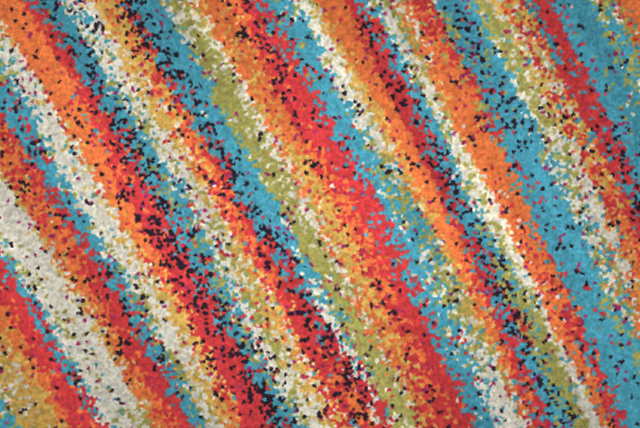
Write a Shadertoy shader that draws this texture.

```glsl
// Woven carpet with speckled diagonal stripes in red, orange, olive, cream and blue.

const float TAU = 6.2831853;
const float GRAINS = 140.0;          // yarn tufts per canvas height
const float CLUMPS = 75.0;           // tuft clumps per canvas height
const float STRIPE_REPEATS = 4.1;    // colour cycles per canvas height
const float SOFTNESS = 0.0017;       // sample spacing in canvas heights
const int YARNS = 6;

// Yarn order across one cycle: cream, yellow, orange, red, blue, olive
const vec3 YARN[YARNS] = vec3[YARNS](
    vec3(0.85, 0.83, 0.76), vec3(0.83, 0.66, 0.34), vec3(0.88, 0.46, 0.26),
    vec3(0.78, 0.24, 0.25), vec3(0.29, 0.60, 0.68), vec3(0.64, 0.62, 0.34));
const float YARN_PHASE[YARNS] = float[YARNS](0.0, 0.14, 0.29, 0.49, 0.73, 0.90);
const float YARN_BIAS[YARNS] = float[YARNS](0.04, -0.12, 0.02, 0.10, 0.09, -0.02);
const vec3 BLACK_YARN = vec3(0.17, 0.13, 0.17);
const vec3 MAGENTA_YARN = vec3(0.60, 0.19, 0.38);

float hash(vec2 p, float seed) {
    vec3 q = fract(vec3(p.xyx) * 0.1031 + seed * 0.0713);
    q += dot(q, q.yzx + 33.33);
    return fract((q.x + q.y) * q.z);
}

float valueNoise(vec2 p, float seed) {
    vec2 cell = floor(p);
    vec2 f = fract(p);
    f = f * f * (3.0 - 2.0 * f);
    float low = mix(hash(cell, seed), hash(cell + vec2(1, 0), seed), f.x);
    float high = mix(hash(cell + vec2(0, 1), seed), hash(cell + vec2(1, 1), seed), f.x);
    return mix(low, high, f.y);
}

// Centre of the nearest jittered tuft, in grain units
vec2 nearestTuft(vec2 p) {
    vec2 base = floor(p);
    vec2 best = base;
    float bestDistance = 9.0;
    for (int j = -1; j <= 1; j++) {
        for (int i = -1; i <= 1; i++) {
            vec2 cell = base + vec2(i, j);
            vec2 centre = cell + vec2(hash(cell, 1.0), hash(cell, 2.0));
            float d = distance(p, centre);
            if (d < bestDistance) {
                bestDistance = d;
                best = centre;
            }
        }
    }
    return best;
}

// x runs across the stripes, y along them; the slant eases off to the right
vec2 stripeSpace(vec2 p) {
    float down = 1.0 - p.y;
    float slant = mix(0.63, 0.50, clamp(p.x / 1.5, 0.0, 1.0));
    return vec2(p.x - slant * down, down);
}

// Strongest yarn wins: cyclic stripe order + long streaks + clumps + grain
vec3 yarnColour(vec2 s, vec2 centre, vec2 grainId) {
    float phase = s.x * STRIPE_REPEATS + 0.9 * valueNoise(s * vec2(3.0, 0.5) + 20.0, 3.0);
    float bestScore = -9.0;
    vec3 colour = YARN[0];
    for (int i = 0; i < YARNS; i++) {
        float seed = 10.0 + 7.0 * float(i);
        float score = 0.42 * cos(TAU * (phase - YARN_PHASE[i])) + YARN_BIAS[i];
        score += 0.95 * (valueNoise(s * vec2(12.0, 0.8) + 30.0, seed) - 0.5);
        score += 0.55 * (valueNoise(s * vec2(34.0, 4.0) + 90.0, seed + 1.0) - 0.5);
        score += 0.50 * (valueNoise(centre * CLUMPS, seed + 3.0) - 0.5);
        score += 0.55 * (hash(grainId, seed + 2.0) - 0.5);
        if (i == 4) score += 0.16 * (s.x - 0.5);
        if (score > bestScore) {
            bestScore = score;
            colour = YARN[i];
        }
    }

    // Dark flecks gather where red meets blue
    float redBlueEdge = 0.5 + 0.5 * cos(TAU * (phase - 0.58));
    float streak = smoothstep(0.4, 0.85, valueNoise(s * vec2(16.0, 1.5) + 50.0, 5.0));
    float density = 0.02 + 0.30 * redBlueEdge * streak;
    float fleck = mix(hash(grainId, 71.0), valueNoise(centre * CLUMPS, 72.0), 0.35);
    if (fleck < 0.12 + 0.75 * density) colour = BLACK_YARN;
    if (hash(grainId, 83.0) < 0.022) colour = MAGENTA_YARN;

    // Worn streaks lie a little darker
    return colour * (0.90 + 0.20 * valueNoise(s * vec2(20.0, 2.0) + 70.0, 9.0));
}

vec3 carpet(vec2 p) {
    // Ragged tuft outlines
    vec2 wobble = vec2(valueNoise(p * 230.0, 6.0), valueNoise(p * 230.0, 7.0)) - 0.5;
    vec2 tuft = nearestTuft(p * GRAINS + 0.7 * wobble + 40.0);
    vec2 centre = (tuft - 40.0) / GRAINS;
    vec2 grainId = floor(tuft);
    vec3 colour = yarnColour(stripeSpace(centre), centre, grainId);

    // Pile shading: tuft height and fibre texture
    float shade = 1.0 + 0.20 * (hash(grainId, 95.0) - 0.5);
    shade += 0.22 * (valueNoise(p * 240.0, 8.0) - 0.5);
    return colour * shade;
}

void mainImage(out vec4 fragColor, in vec2 fragCoord) {
    // A small grid of samples softens the tufts
    vec2 p = fragCoord / iResolution.y;
    vec3 colour = vec3(0.0);
    for (int k = 0; k < 9; k++) {
        vec2 offset = SOFTNESS * (vec2(k % 3, k / 3) - 1.0);
        colour += carpet(p + offset) / 9.0;
    }

    // Soft light falling off towards the corners
    vec2 fromCentre = fragCoord / iResolution.xy - 0.5;
    colour *= 1.05 - 0.38 * dot(fromCentre, fromCentre);
    fragColor = vec4(clamp(colour, 0.0, 1.0), 1.0);
}
```
